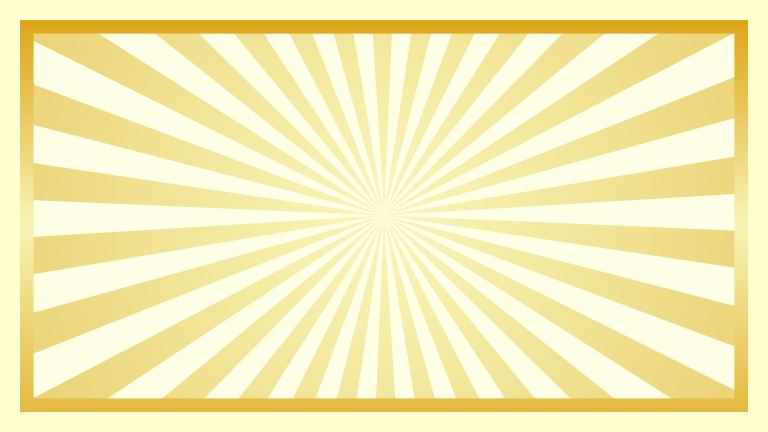
Give the GLSL for this background, as a Shadertoy shader.

```glsl
#define RAY_COUNT 30.0
#define RAY_TILT 0.009
#define RAY_CENTER vec2(0.0, 0.0014)
#define FRAME_HALF vec2(0.8426, 0.4537)
#define FRAME_WIDTH 0.0315
#define FRAME_GLOW_Y -0.02

const float TAU = 6.2831853;
const vec3 MARGIN = vec3(1.0, 0.995, 0.82);
const vec3 IVORY = vec3(1.0, 1.0, 0.902);
const vec3 RAY_PALE = vec3(0.976, 0.968, 0.74);
const vec3 RAY_GOLD = vec3(0.925, 0.83, 0.47);
const vec3 FRAME_TOP = vec3(0.868, 0.645, 0.10);
const vec3 FRAME_PALE = vec3(0.975, 0.955, 0.71);
const vec3 FRAME_BOTTOM = vec3(0.893, 0.725, 0.25);

// Signed distance to an axis-aligned rectangle
float boxDistance(vec2 p, vec2 halfSize) {
    vec2 d = abs(p) - halfSize;
    return length(max(d, 0.0)) + min(max(d.x, d.y), 0.0);
}

// Coverage of the inside of a shape, one pixel soft
float coverage(float dist, float pixel) {
    return clamp(0.5 - dist / pixel, 0.0, 1.0);
}

// Alternating wedges, gold deepening away from the hub
vec3 sunburst(vec2 p, float pixel) {
    float radius = length(p);
    float turn = (atan(p.y, p.x + 1e-6) - RAY_TILT) * RAY_COUNT / TAU;
    float arcDistance = (abs(fract(turn) - 0.5) - 0.25) * TAU / RAY_COUNT * radius;
    vec3 gold = mix(RAY_PALE, RAY_GOLD, clamp(radius / 0.9, 0.0, 1.0));
    return mix(IVORY, gold, coverage(arcDistance, pixel));
}

// Vertical metallic gradient with a pale band near the middle
vec3 frameColor(float y) {
    float above = clamp((y - FRAME_GLOW_Y) / (FRAME_HALF.y - FRAME_GLOW_Y), 0.0, 1.0);
    float below = clamp((FRAME_GLOW_Y - y) / (FRAME_HALF.y + FRAME_GLOW_Y), 0.0, 1.0);
    return y > FRAME_GLOW_Y ? mix(FRAME_PALE, FRAME_TOP, above)
                            : mix(FRAME_PALE, FRAME_BOTTOM, below);
}

void mainImage(out vec4 fragColor, in vec2 fragCoord) {
    float pixel = 1.0 / iResolution.y;
    vec2 p = (fragCoord - 0.5 * iResolution.xy) * pixel;

    // Layers: margin, frame, panel of rays
    vec3 color = MARGIN;
    color = mix(color, frameColor(p.y), coverage(boxDistance(p, FRAME_HALF), pixel));
    float panel = boxDistance(p, FRAME_HALF - FRAME_WIDTH);
    color = mix(color, sunburst(p - RAY_CENTER, pixel), coverage(panel, pixel));

    fragColor = vec4(color, 1.0);
}
```
